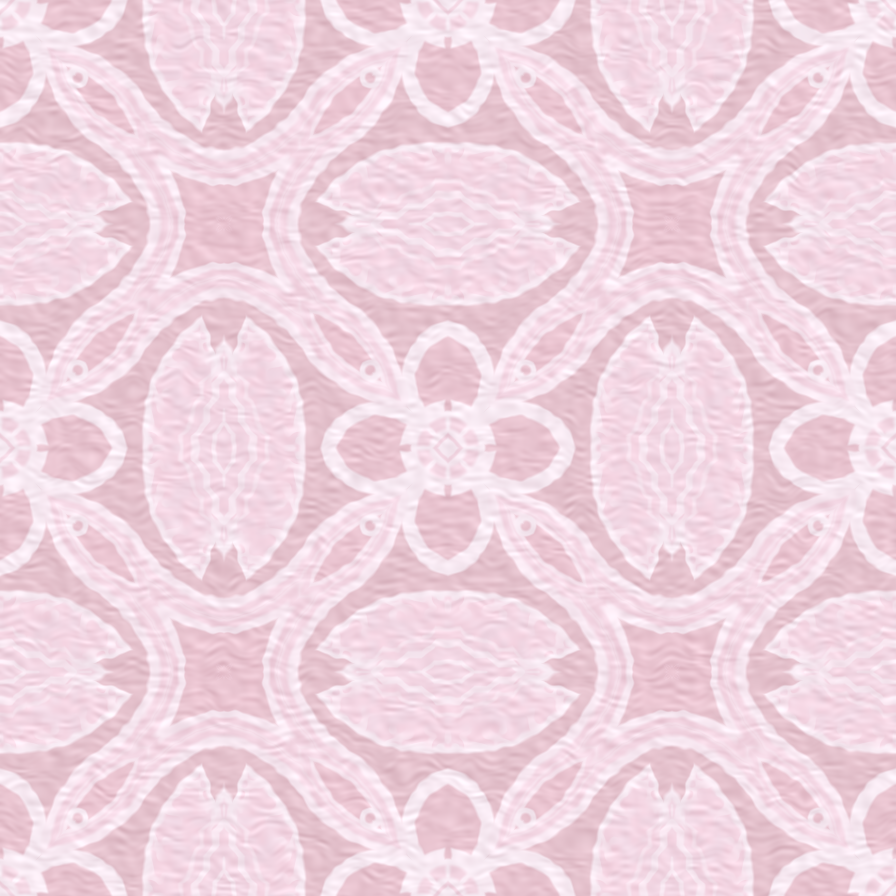
This pattern is drawn by a Shadertoy shader. Its source:

```glsl
// Pastel tile: four-petal flowers, diagonal leaves, arched bands and medallions.
// Each repeat is folded to one eighth, drawn in layers with distance functions,
// then embossed with a wrapping paper grain.

#define REPEATS 2.0
#define CELL 384.0
#define SOFTNESS 1.5
#define WOBBLE 2.6
#define MOTTLE 0.035
#define GRAIN 0.085
#define WHITE vec3(0.972, 0.918, 0.952)
#define PALE vec3(0.957, 0.858, 0.908)
#define PINK vec3(0.945, 0.815, 0.868)
#define ROSE vec3(0.920, 0.772, 0.820)
#define DUSK vec3(0.895, 0.757, 0.800)

float hash(vec2 p) {
    return fract(sin(dot(p, vec2(127.1, 311.7))) * 43758.5453);
}

// Value noise repeating after a whole number of grid steps
float wrapNoise(vec2 p, vec2 period) {
    vec2 i = floor(p), f = fract(p);
    f = f * f * (3.0 - 2.0 * f);
    vec2 a = mod(i, period), b = mod(i + 1.0, period);
    return mix(mix(hash(a), hash(vec2(b.x, a.y)), f.x),
               mix(hash(vec2(a.x, b.y)), hash(b), f.x), f.y);
}

float smoothMin(float a, float b, float k) {
    float h = max(k - abs(a - b), 0.0) / k;
    return min(a, b) - 0.25 * h * h * k;
}

// Pointed oval along x, for p.y >= 0
float pointedOval(vec2 p, float halfLength, float halfWidth) {
    float radius = (halfLength * halfLength + halfWidth * halfWidth) / (2.0 * halfWidth);
    return length(vec2(p.x, p.y + radius - halfWidth)) - radius;
}

float ink(float d, float soft) {
    return 1.0 - smoothstep(-soft, soft, d);
}

// Medallion with a crowned tip, folded to its first quadrant
float medallionShape(vec2 m) {
    float body = pointedOval(m.yx, 125.0, 75.0);
    body = -smoothMin(-body, 70.0 - m.x, 10.0);
    float crown = 82.0 + (m.x < 8.0 ? (8.0 - m.x) * 1.6 : (m.x - 8.0) * 3.1);
    return max(body, (m.y - crown) * 0.4);
}

void mainImage(out vec4 fragColor, in vec2 fragCoord) {
    vec2 uv = fragCoord / iResolution.xy;
    float soft = max(SOFTNESS, 0.8 * REPEATS * CELL / iResolution.y);

    // Fold the repeat about its axes and diagonal, with hand-drawn edges
    vec2 q = abs(fract(uv * REPEATS + 0.5) - 0.5) * CELL;
    if (q.y > q.x) q = q.yx;
    float mottle = wrapNoise(q / 8.0, vec2(64.0)) - 0.5;
    vec2 w = q + WOBBLE * vec2(mottle, wrapNoise(q / 7.0 + 9.0, vec2(64.0)) - 0.5);
    vec2 diag = vec2(w.x + w.y, abs(w.x - w.y)) * 0.7071;
    vec2 star = 0.5 * CELL - w;
    vec2 m = abs(vec2(star.x, w.y));

    // Ground: dusty field, rosier inside the star
    vec3 col = mix(DUSK, ROSE, 1.0 - smoothstep(25.0, 65.0, length(star)));
    float rays = length(star) - 5.0 - 3.0 * cos(8.0 * atan(star.y, star.x));
    col = mix(col, PINK, 0.45 * ink(abs(rays) - 1.0, soft));

    // Medallion: pale fill, border, streaks and nested zigzag diamonds
    float medallion = medallionShape(m);
    float zigzag = abs(fract(m.y / 22.0) - 0.5) * 22.0;
    float diamond = m.x * 2.5 + m.y + zigzag;
    float streak = smoothstep(0.1, 0.9, cos(18.0 * atan(m.y, m.x) + 5.0 * mottle));
    streak *= 1.0 - smoothstep(7.0, 23.0, -medallion);
    vec3 fill = mix(PALE, PINK, 0.5 + mottle);
    fill = mix(fill, WHITE, 0.65 * streak);
    fill = mix(fill, WHITE, 0.75 * ink(abs(diamond - 72.0) - 8.0, 3.0));
    fill = mix(fill, WHITE, 0.55 * ink(abs(diamond - 102.0) - 5.0, 4.0));
    fill = mix(fill, WHITE, 0.8 * ink(abs(diamond - 32.0) - 5.0, 3.0));
    fill = mix(fill, WHITE, ink(-medallion - 5.0, soft + 0.7));
    col = mix(col, fill, ink(medallion, soft));

    // Flower petals with a broad white outline
    float petal = pointedOval(vec2(w.x - 58.0, w.y), 51.0, 40.0);
    vec3 petalFill = mix(DUSK, ROSE, 0.65);
    col = mix(col, mix(petalFill, WHITE, ink(-petal - 12.5, soft)), ink(petal, soft));

    // Leaf joined to the arched band around the star
    float leaf = pointedOval(diag - vec2(126.0, 0.0), 78.0, 31.0);
    float curve = (star.y * star.y - star.x * star.x - 2116.0) / (2.0 * length(star) + 1.0);
    float arch = max(abs(curve) - 15.0, 150.0 - diag.x);
    float band = smoothMin(leaf, arch, 7.0);
    vec3 bandFill = mix(PINK, PALE, 0.35 + mottle);
    bandFill = mix(bandFill, WHITE, 0.45 * ink(abs(band + 14.0) - 1.2, soft));
    bandFill = mix(bandFill, mix(PALE, WHITE, 0.8), ink(-band - 7.5, soft + 0.5));
    col = mix(col, bandFill, ink(band, soft));

    // Leaf eye and the small bead at its inner end
    float eye = pointedOval(diag - vec2(122.0, 0.0), 40.0, 10.0);
    float bead = length(diag - vec2(94.0, 0.0)) - 9.0;
    col = mix(col, WHITE, 0.7 * ink(eye - 4.0, soft));
    col = mix(col, ROSE, ink(eye, soft));
    col = mix(col, mix(WHITE, ROSE, ink(bead + 5.5, soft)), ink(bead, soft));

    // Flower heart: notched white disc with a broken ring
    float r = length(w), angle = atan(w.y, w.x);
    float notch = max(abs(w.y) - 2.5, 32.0 - w.x);
    float ring = ink(abs(r - 21.0) - 5.0, 2.5) * smoothstep(0.15, 0.7, abs(sin(4.0 * angle)));
    vec3 heart = mix(WHITE, PINK, 0.8 * ring);
    heart = mix(heart, PINK, 0.8 * ink(abs(w.x + w.y - 11.0) - 2.0, soft));
    heart = mix(heart, petalFill, ink(notch, soft));
    col = mix(col, heart, ink(r - 41.0, soft));

    // Mottled tint and embossed paper grain
    col += MOTTLE * mottle;
    vec2 period = vec2(80.0, 176.0);
    vec2 g = uv * period + vec2(0.0, 2.5 * wrapNoise(uv * 40.0, vec2(40.0)));
    float relief = wrapNoise(g, period) - wrapNoise(g + vec2(0.3, 0.7), period);
    col += GRAIN * relief * vec3(0.75, 1.0, 0.95);
    fragColor = vec4(clamp(col, 0.0, 1.0), 1.0);
}
```
